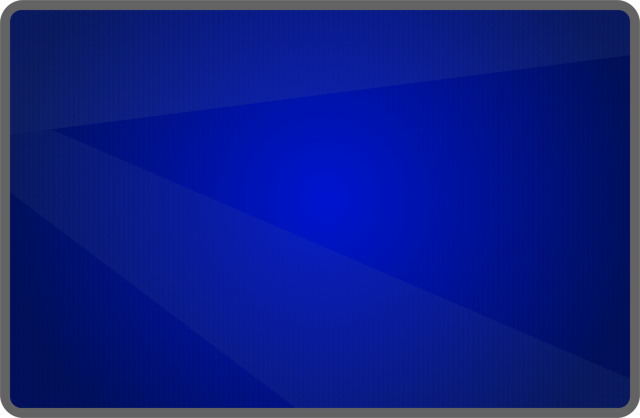
This background is drawn by a Shadertoy shader. Its source:

```glsl
float roundedBox(vec2 p, vec2 halfSize, float radius) {
    vec2 q = abs(p) - halfSize + radius;
    return length(max(q, 0.0)) + min(max(q.x, q.y), 0.0) - radius;
}

// Coverage of the half plane above the line from a to b
float above(vec2 p, vec2 a, vec2 b, float pixel) {
    vec2 along = normalize(b - a);
    vec2 q = p - a;
    return smoothstep(-pixel, pixel, along.x * q.y - along.y * q.x);
}

void mainImage(out vec4 fragColor, in vec2 fragCoord) {
    vec2 size = vec2(1.536, 1.0);
    vec2 p = fragCoord / iResolution.xy * size;
    float pixel = 0.75 / iResolution.y;

    // Radial blue glow
    float falloff = clamp(length(p - vec2(0.78, 0.525)) / 0.76, 0.0, 1.0);
    vec3 color = mix(vec3(0.0, 0.08, 0.82), vec3(0.0, 0.06, 0.35), falloff);

    // Translucent sheets of light
    float topSheet = above(p, vec2(0.024, 0.678), vec2(1.512, 0.868), pixel);
    float beam = above(p, vec2(0.024, 0.540), vec2(0.710, 0.024), pixel)
               * (1.0 - above(p, vec2(0.124, 0.690), vec2(1.512, 0.094), pixel))
               * (1.0 - topSheet);
    float topAlpha = mix(0.15, 0.11, smoothstep(0.7, 1.0, p.y));
    color = mix(color, vec3(0.33, 0.42, 0.56), topSheet * topAlpha + beam * 0.105);

    // Fine woven stripes, fading out at the bright centre
    float weave = 0.7 * sin(p.x * 524.0) + 0.3 * sin(p.x * 524.0 + 2.0 * sin(p.y * 393.0));
    color *= 1.0 + 0.055 * weave * smoothstep(0.1, 0.8, falloff);

    // Grey frame with rounded corners
    vec2 centered = p - 0.5 * size;
    float inner = roundedBox(centered, 0.5 * size - 0.024, 0.028);
    float outer = roundedBox(centered, 0.5 * size, 0.056);
    color = mix(color, vec3(0.39), smoothstep(-pixel, pixel, inner));
    color = mix(color, vec3(1.0), smoothstep(-pixel, pixel, outer));

    fragColor = vec4(color, 1.0);
}
```
